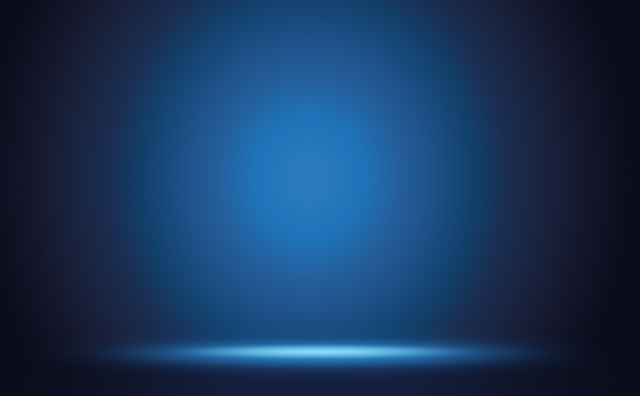
Reproduce this background procedurally as a WebGL 1 fragment shader.

```glsl
precision highp float;
// Dark blue studio backdrop: a round wall glow above a thin pool of light on the floor.

uniform vec2 u_resolution;

// Hash without sine, used for dithering
float hash(vec2 p) {
  vec3 q = fract(vec3(p.xyx) * 0.1031);
  q += dot(q, q.yzx + 33.33);
  return fract((q.x + q.y) * q.z);
}

// Linear blend factor between two radii
float ramp(float from, float to, float r) {
  return clamp((r - from) / (to - from), 0.0, 1.0);
}

// Radial gradient of the wall, from the bright centre to the dark rim
vec3 wallColor(float r) {
  vec3 color = vec3(0.17, 0.48, 0.75);
  color = mix(color, vec3(0.12, 0.45, 0.72), ramp(0.03, 0.14, r));
  color = mix(color, vec3(0.14, 0.37, 0.61), ramp(0.14, 0.23, r));
  color = mix(color, vec3(0.12, 0.32, 0.54), ramp(0.23, 0.31, r));
  color = mix(color, vec3(0.07, 0.25, 0.42), ramp(0.31, 0.42, r));
  color = mix(color, vec3(0.10, 0.18, 0.32), ramp(0.42, 0.50, r));
  color = mix(color, vec3(0.10, 0.14, 0.25), ramp(0.50, 0.59, r));
  color = mix(color, vec3(0.08, 0.09, 0.17), ramp(0.59, 0.70, r));
  return mix(color, vec3(0.035, 0.045, 0.10), ramp(0.70, 0.83, r));
}

// Soft elliptical light that fades to zero at its radii
float ellipseGlow(vec2 p, vec2 radii) {
  float fade = max(1.0 - length(p / radii), 0.0);
  return fade * fade * (3.0 - 2.0 * fade);
}

void main() {
  // Centred coordinates, one unit per canvas height
  vec2 p = (gl_FragCoord.xy - 0.5 * u_resolution) / u_resolution.y;

  // Wall, with its glow slightly taller than wide
  vec2 wall = p - vec2(-0.03, 0.051);
  vec3 color = wallColor(length(wall * vec2(1.0, 0.9)));

  // Floor falls into shadow below the horizon
  vec3 floorColor = mix(vec3(0.085, 0.12, 0.24), vec3(0.04, 0.05, 0.105),
                        smoothstep(0.1, 0.82, abs(p.x)));
  color = mix(color, floorColor, smoothstep(-0.33, -0.45, p.y));

  // Pool of light: wide haze, blue body, pale core
  vec2 pool = p - vec2(0.003, -0.392);
  color = mix(color, vec3(0.10, 0.36, 0.62), 0.75 * ellipseGlow(pool, vec2(0.78, 0.075)));
  color = mix(color, vec3(0.18, 0.55, 0.82), 0.9 * ellipseGlow(pool, vec2(0.62, 0.045)));
  color = mix(color, vec3(0.52, 0.86, 0.97),
              ellipseGlow(pool - vec2(0.0, 0.004), vec2(0.42, 0.022)));

  // Fine dither against banding
  color += (hash(gl_FragCoord.xy) - 0.5) / 255.0;
  gl_FragColor = vec4(color, 1.0);
}
```
